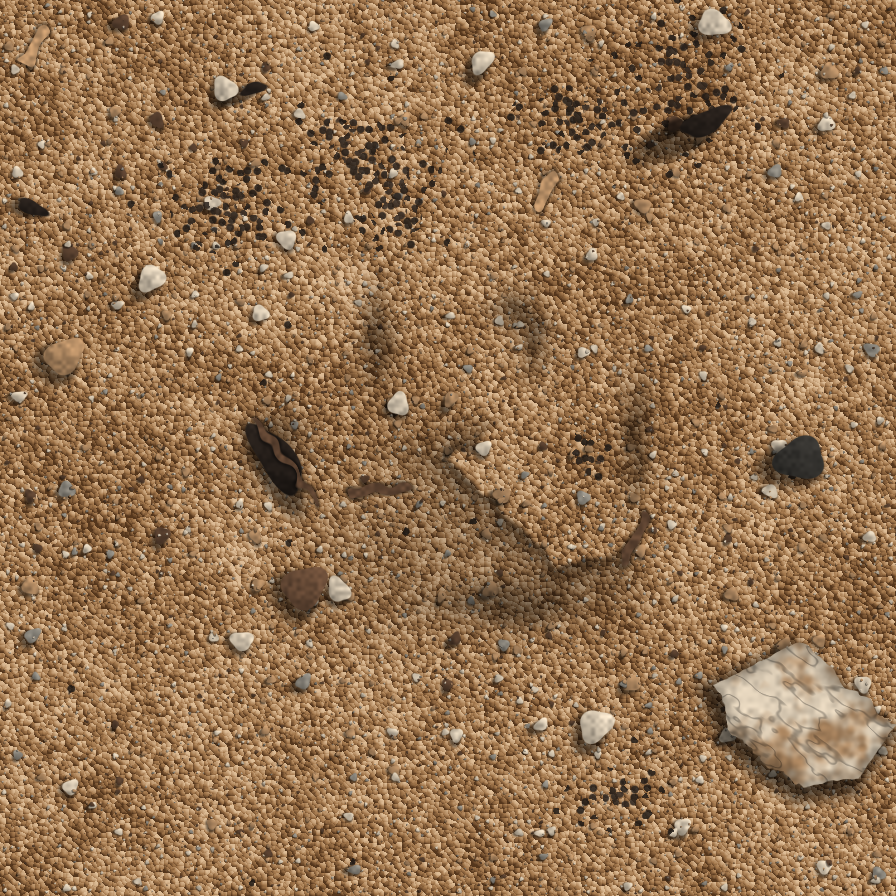
Reproduce this texture procedurally as a WebGL 2 fragment shader.

```glsl
#version 300 es
precision highp float;
uniform vec2 u_resolution;
out vec4 fragColor;

#define GRAIN_SCALE 185.
#define GRAIN_CONTRAST .62
#define GRAIN_RELIEF .55
#define SHADOW_DEPTH .6
#define PEBBLE_CHANCE .32
#define LIGHT vec2(.66, .75)

const vec3 DEEP = vec3(.33, .21, .11), SAND = vec3(.64, .47, .3), PALE = vec3(.87, .74, .59),
  CHALK = vec3(.86, .8, .71), TAN = vec3(.72, .56, .4), GREY = vec3(.58, .56, .52),
  BARK = vec3(.36, .26, .19), CHAR = vec3(.16, .13, .11);

// Soft spots: centre, radii
const vec4 CRUMBS[7] = vec4[](vec4(.41, .82, .07, .05), vec4(.445, .76, .025, .035),
  vec4(.755, .905, .05, .05), vec4(.65, .87, .05, .03), vec4(.69, .113, .042, .026),
  vec4(.25, .77, .05, .04), vec4(.66, .495, .02, .025));
const vec4 HOLLOWS[6] = vec4[](vec4(.42, .625, .02, .05), vec4(.572, .655, .022, .02),
  vec4(.597, .62, .018, .035), vec4(.71, .51, .018, .06), vec4(.57, .325, .08, .025),
  vec4(.307, .505, .032, .035));
const vec4 CRUSTS[3] = vec4[](vec4(.222, .538, .035, .03), vec4(.272, .38, .03, .04),
  vec4(.38, .69, .04, .02));
// Twigs: both ends
const vec4 TWIGS[5] = vec4[](vec4(.285, .533, .354, .434), vec4(.398, .45, .45, .459),
  vec4(.699, .378, .72, .423), vec4(.028, .932, .043, .965), vec4(.599, .768, .615, .802));
// Dark flakes: centre, length, angle
const vec4 FLAKES[4] = vec4[](vec4(.308, .488, .045, -.95), vec4(.788, .864, .03, .45),
  vec4(.036, .768, .018, -.4), vec4(.283, .901, .015, .3));
// Large pebbles: centre, radius
const vec3 PEBBLES[10] = vec3[](vec3(.797, .974, .018), vec3(.538, .931, .015),
  vec3(.251, .901, .014), vec3(.169, .689, .016), vec3(.32, .733, .011), vec3(.445, .549, .013),
  vec3(.54, .5, .009), vec3(.378, .342, .015), vec3(.27, .285, .013), vec3(.665, .19, .02));
// Convex outlines, counterclockwise
const vec2 LOBE[7] = vec2[](vec2(.5, .488), vec2(.56, .427), vec2(.627, .368), vec2(.69, .378),
  vec2(.72, .427), vec2(.7, .51), vec2(.58, .54));
const vec2 ROCK[7] = vec2[](vec2(.798, .238), vec2(.818, .186), vec2(.859, .147),
  vec2(.898, .122), vec2(.957, .13), vec2(.999, .19), vec2(.892, .283));

float hash(vec2 p) {
  vec3 q = fract(p.xyx * .1031);
  q += dot(q, q.yzx + 33.33);
  return fract((q.x + q.y) * q.z);
}
float noise(vec2 p) {
  vec2 i = floor(p), f = fract(p), e = vec2(1, 0);
  f *= f * (3. - 2. * f);
  return mix(mix(hash(i), hash(i + e), f.x), mix(hash(i + e.yx), hash(i + 1.), f.x), f.y);
}
float fbm(vec2 p) {
  return .55 * noise(p) + .3 * noise(p * 2.1 + 17.) + .15 * noise(p * 4.3 + 31.);
}
float blob(vec2 p, vec4 s) { p = (p - s.xy) / s.zw; return exp(-dot(p, p)); }
float cover(float d) { return smoothstep(.8, -.8, d * u_resolution.y); }
float segment(vec2 p, vec2 a, vec2 b) {
  p -= a; b -= a;
  return length(p - b * clamp(dot(p, b) / dot(b, b), 0., 1.));
}
float convex(vec2 p, vec2 v[7]) {
  float d = -1.;
  for (int i = 0; i < 7; i++) {
    vec2 e = normalize(v[(i + 1) % 7] - v[i]);
    d = max(d, dot(p - v[i], vec2(e.y, -e.x)));
  }
  return d;
}
// Nearest grain: offset, distance, random id
vec4 grains(vec2 p) {
  vec4 best = vec4(9);
  for (int k = 0; k < 9; k++) {
    vec2 c = floor(p) + vec2(k % 3 - 1, k / 3 - 1);
    vec2 o = p - c - vec2(hash(c), hash(c + 71.7));
    if (length(o) < best.z) best = vec4(o, length(o), hash(c + 37.3));
  }
  return best;
}
void stone(inout vec3 col, vec2 p, vec2 c, vec2 r, float angle, vec3 tint) {
  vec2 u = vec2(cos(angle), sin(angle)), d = p - c;
  vec2 q = vec2(dot(d, u), dot(d, vec2(-u.y, u.x))) / r;
  float edge = length(q) - 1. - .14 * cos(3. * atan(q.y, q.x) + 517. * c.x);
  col *= 1. - .5 * smoothstep(.4, -.2, edge + .3 * dot(d / r.y, LIGHT));
  float lit = .75 + .16 * dot(d / r, LIGHT) + .3 * noise(p * 210.);
  col = mix(col, tint * lit, cover(edge * r.y));
}
void pebble(inout vec3 col, vec2 p, vec2 c, float r, vec3 tint) {
  float h = hash(c * 391.);
  stone(col, p, c, r * vec2(1, .65 + .3 * h), h * 6.28, tint);
}
// One pebble per cell, in four cell sizes
void scatter(inout vec3 col, vec2 p) {
  float scale = 19.;
  for (int i = 0; i < 4; i++, scale *= 1.85) {
    vec2 id = floor(p * scale), c = (id + .3 + .4 * vec2(hash(id + 2.3), hash(id + 4.9))) / scale;
    float kind = hash(id + 9.7), r = (.07 + .12 * hash(id + 8.2)) / scale;
    vec3 tint = kind < .35 ? CHALK : kind < .75 ? TAN : kind < .88 ? GREY : BARK;
    if (hash(id + scale) < PEBBLE_CHANCE) pebble(col, p, c, r, tint);
  }
}
void boulder(inout vec3 col, vec2 p) {
  float d = convex(p + .012 * (fbm(p * 55.) - .5), ROCK);
  col *= 1. - .6 * smoothstep(.022, -.006, convex(p + .012 * LIGHT, ROCK));
  vec2 q = mat2(.8, .6, -.6, .8) * p;
  vec3 face = mix(TAN * .93, CHALK * 1.05, smoothstep(.25, .58, fbm(q * 30. + 8.)));
  face *= 1. - .25 * smoothstep(.05, 0., abs(fbm(q * vec2(22, 50)) - .5));
  face *= .85 + .2 * noise(p * 160.) - .2 * smoothstep(-.018, 0., d);
  col = mix(col, face, cover(d));
}
void main() {
  vec2 p = gl_FragCoord.xy / u_resolution;
  vec2 w = p + .014 * (vec2(noise(p * 55.), noise(p * 55. + 40.)) - .5);
  float crust = 0., debris = 0., hollow = .2 * blob(w, vec4(.46, .38, .11, .09));
  for (int i = 0; i < 3; i++) crust += blob(w, CRUSTS[i]);
  for (int i = 0; i < 7; i++) debris += blob(w, CRUMBS[i]);
  for (int i = 0; i < 6; i++) hollow += .65 * blob(w, HOLLOWS[i]);
  // Shadow under the raised lobe
  float d = convex(w, LOBE), side = smoothstep(-.035, .04, dot(vec2(.62, .45) - w, LIGHT));
  hollow += .9 * exp(-max(d, 0.) / .022) * smoothstep(-.007, .004, d) * side;
  // Sand
  vec4 g = grains(p * GRAIN_SCALE), crumb = grains(p * 120. + 31.);
  float tone = .2 + GRAIN_CONTRAST * (g.w - .5) + GRAIN_RELIEF * dot(g.xy, LIGHT) - .2 * g.z;
  tone += .45 * fbm(p * 9.) + .25 * (noise(p * 330.) + crust);
  vec3 col = mix(mix(DEEP, SAND, clamp(tone * 2., 0., 1.)), PALE, clamp(tone * 2. - 1., 0., 1.));
  scatter(col, p);
  float dark = step(crumb.w, .6 * debris) * smoothstep(.65, .4, crumb.z);
  col = mix(col, CHAR * (.7 + crumb.w), .85 * dark);
  col *= 1. - SHADOW_DEPTH * min(hollow, 1.2);
  // Flakes and twigs
  for (int i = 0; i < 4; i++) {
    vec4 f = FLAKES[i];
    stone(col, p, f.xy, f.z * vec2(1, .42), f.w, CHAR);
  }
  for (int i = 0; i < 5; i++) {
    float s = segment(w, TWIGS[i].xy, TWIGS[i].zw) - (i < 1 ? .003 : .006);
    col *= 1. - .4 * smoothstep(.005, 0., s);
    col = mix(col, (i < 3 ? BARK : TAN) * (.8 + .4 * noise(p * 200.)), cover(s));
  }
  // Large stones
  for (int i = 0; i < 10; i++) pebble(col, p, PEBBLES[i].xy, PEBBLES[i].z, CHALK);
  stone(col, p, vec2(.34, .345), vec2(.026, .022), .6, BARK * 1.2);
  stone(col, p, vec2(.072, .603), vec2(.023, .018), .6, TAN);
  stone(col, p, vec2(.893, .488), vec2(.028, .023), .2, GREY * .37);
  boulder(col, p);
  fragColor = vec4(col, 1);
}
```
